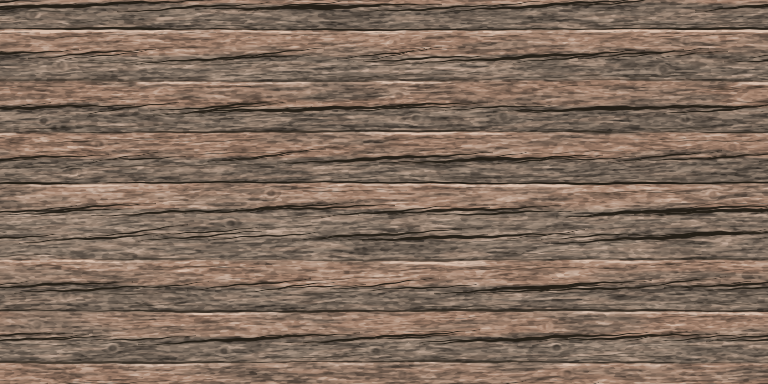
This texture is drawn by a WebGL 2 fragment shader. Its source:

```glsl
#version 300 es
precision highp float;
uniform vec2 u_resolution;
out vec4 fragColor;

#define STRIPS 15.0
#define TOP_OFFSET 0.16
#define GRAIN_SLANT 0.02
#define GRAIN_CONTRAST 0.25
#define CRACK_WIDTH 0.075
#define CRACK_SLANT 0.26
#define RIM_LIGHT 0.2
#define KNOT_RADIUS 0.015
#define WARM_TINT vec3(1.25, 0.99, 0.83)
#define GREY_TINT vec3(1.14, 1.0, 0.88)
#define PALE_TINT vec3(1.13, 1.0, 0.91)
#define CRACK_COLOUR vec3(0.13, 0.11, 0.08)

vec2 hash2(vec2 p) {
  vec3 q = fract(p.xyx * vec3(0.1031, 0.1030, 0.0973));
  q += dot(q, q.yzx + 33.33);
  return fract((q.xx + q.yz) * q.zy);
}

// Cellular noise whose random cell tones blend softly; stretched, it reads as fibres
float cellular(vec2 p) {
  vec2 cell = floor(p), f = p - cell;
  float tone = 0.0, total = 0.0;
  for (int j = -1; j <= 1; j++)
    for (int i = -1; i <= 1; i++) {
      vec2 o = vec2(i, j), h = hash2(cell + o);
      vec2 d = o + h - f;
      float weight = exp(-7.0 * dot(d, d));
      tone += weight * hash2(cell + o + 57.0).x;
      total += weight;
    }
  return tone / total;
}

// Signed distance to overlapping, tapering splits that climb to the right
float cracks(float x, float t, float pitch, float slant, float width, float seed) {
  float nearest = 1.0;
  for (int i = -1; i <= 1; i++) {
    float cell = floor(x / pitch) + float(i);
    vec2 h = hash2(vec2(cell, seed));
    float u = (x / pitch - cell - h.x) / (0.35 + 0.55 * h.y);
    float bend = 0.025 * sin(x * 27.0 + seed) + 0.015 * sin(x * 97.0 + cell);
    float line = bend - slant * u * (0.3 + 0.7 * h.x) + 0.2 * (h.y - 0.5);
    float halfWidth = width * (0.3 + 0.7 * h.y) * (1.0 - abs(u));
    nearest = min(nearest, abs(t - line) - halfWidth + 0.2 * step(1.0, abs(u)));
  }
  return nearest;
}

// Warm upper halves alternate with grey lower halves, with one grey pair
float warmth(float k) {
  k = mod(k, STRIPS);
  return mod(k + step(8.5, k), 2.0);
}

void main() {
  vec2 p = gl_FragCoord.xy / u_resolution.y;
  float v = (1.0 - p.y) * STRIPS - TOP_OFFSET;
  v += 0.025 * sin(p.x * 4.0 + v * 0.7);
  float pixel = STRIPS / u_resolution.y;
  float seam = floor(v + 0.5), t = v - seam, row = floor(v);
  float edge = t + 0.012 * sin(p.x * 23.0 + seam) + 0.008 * sin(p.x * 91.0);
  float below = smoothstep(-0.09, 0.09, edge);
  float warm = mix(warmth(seam - 1.0), warmth(seam), below);
  float warmSeam = warmth(seam);

  // Scattered knots
  float knotCell = floor(p.x / 0.4);
  vec2 h = hash2(vec2(knotCell + 9.0, row + 31.0));
  vec2 q = vec2(p.x - (knotCell + 0.2 + 0.6 * h.x) * 0.4, (v - row - 0.38 - 0.24 * h.y) / STRIPS);
  float r = length(q * vec2(0.9, 1.1)) / KNOT_RADIUS;
  float knot = exp(-r * r) * step(fract(h.x * 7.0 + h.y * 5.0), 0.35);

  // Flowing grain, from wide bands to hair-thin fibres
  vec2 g = vec2(p.x, v / STRIPS + GRAIN_SLANT * p.x);
  g.y += 0.0025 * sin(p.x * 9.0 + v * 2.7) + 0.0009 * sin(p.x * 33.0 - v * 4.0);
  g.y -= 0.8 * q.y * knot;
  float broad = cellular(g * vec2(4.0, 34.0));
  float medium = cellular(g * vec2(11.0, 105.0) + 13.0);
  float fine = cellular(g * vec2(22.0, 210.0) + 41.0);
  float speck = cellular(g * vec2(75.0, 230.0) + 77.0);
  float grain = 0.3 * broad + 0.6 * medium + 0.9 * fine + 0.7 * speck - 1.25;

  // Strip tone and rounded shading toward the seams
  float stripTone = mix(hash2(vec2(seam + 2.0, 5.0)).x, hash2(vec2(seam + 3.0, 5.0)).x, below);
  float tone = 0.425 + 0.05 * warm + 0.04 * (stripTone - 0.5) + GRAIN_CONTRAST * grain;
  tone -= 0.05 * warmSeam * smoothstep(-0.3, 0.0, t) * (1.0 - below);
  tone += knot * (0.04 + 0.07 * cos(r * 6.5)) - 0.13 * knot * exp(-6.0 * r * r);

  // Worn pale rim on the upper edge of warm strips
  float worn = smoothstep(0.45, 0.75, cellular(vec2(p.x * 4.0, seam * 3.0 + 0.5)));
  float rim = smoothstep(0.01, 0.05, edge) * (1.0 - smoothstep(0.08, 0.16, edge));
  tone += RIM_LIGHT * rim * worn * warmSeam;

  // Slanted splits over grey strips, thin seams over warm ones, sparse hairlines
  float split = cracks(p.x, t, 0.36, CRACK_SLANT, CRACK_WIDTH, seam + 40.0) + warmSeam;
  float sideSplit = cracks(p.x + 0.1, t - 0.06, 0.23, CRACK_SLANT, 0.045, seam + 70.0) + warmSeam;
  float thin = abs(edge + 0.02) - 0.05 * cellular(vec2(p.x * 5.0, seam * 5.0)) + 1.0 - warmSeam;
  float hairRow = floor(v * 2.0);
  float hair = cracks(p.x, (v * 2.0 - hairRow - 0.5) * 0.5, 0.27, 0.1, 0.022, hairRow + 90.0);
  float dark = 1.0 - smoothstep(-0.5 * pixel, 0.6 * pixel, min(split, sideSplit));
  float thinDark = 1.0 - smoothstep(-0.5 * pixel, 0.6 * pixel, thin);
  thinDark *= 0.35 + 0.65 * hash2(vec2(seam, 17.0)).y;
  float hairDark = 1.0 - smoothstep(-0.5 * pixel, 0.6 * pixel, hair);
  hairDark *= smoothstep(0.4, 0.7, broad);
  tone -= 0.06 * (1.0 - smoothstep(0.0, 0.12, split));
  tone = clamp(tone, 0.16, 0.74);

  // Stained tint, paler where the wood is bright
  float stain = clamp(warm * (0.3 + broad) + 0.5 * (medium - 0.4), 0.0, 1.0);
  vec3 tint = mix(GREY_TINT, WARM_TINT, stain);
  tint = mix(tint, PALE_TINT, smoothstep(0.48, 0.7, tone));
  float shade = max(max(0.95 * dark, thinDark), 0.5 * hairDark);
  fragColor = vec4(mix(tone * tint, CRACK_COLOUR, shade), 1.0);
}
```
